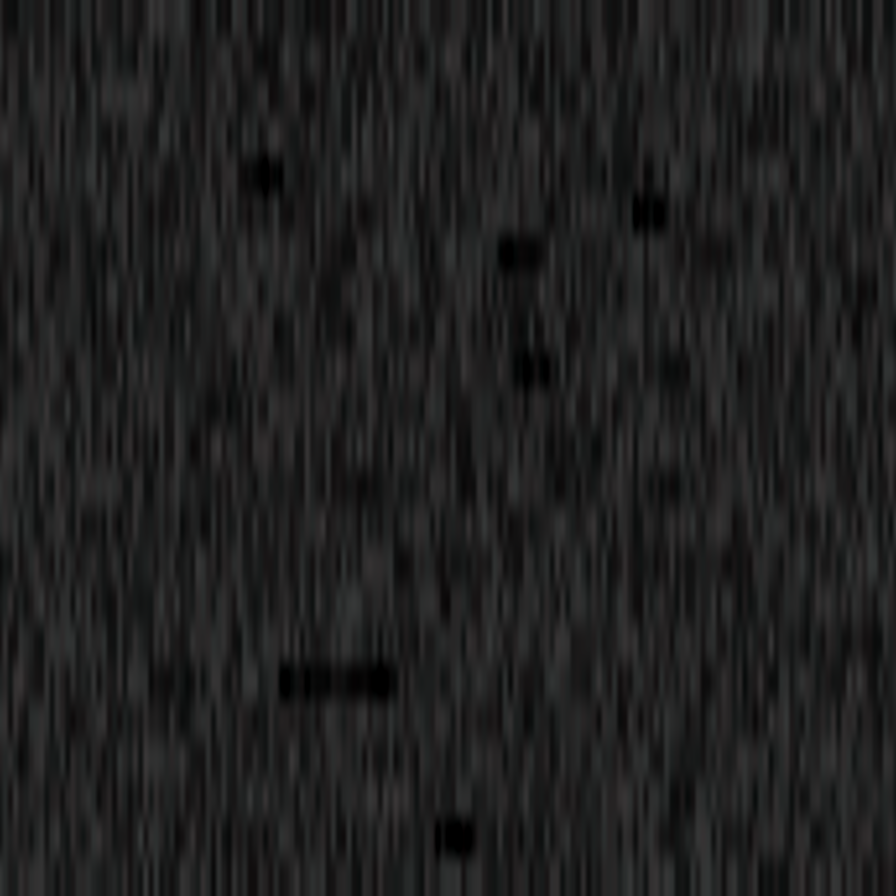
Give the GLSL for this texture, as a WebGL 2 fragment shader.

```glsl
#version 300 es
precision highp float;
// Dark charcoal fabric of fine vertical streaks with scattered short black dashes.

uniform vec2 u_resolution;
out vec4 outColor;

const float ROWS = 23.0;            // streak rows over the canvas height
const float STREAK_COLUMNS = 172.0; // fine streaks over the canvas width
const float PATCH_COLUMNS = 46.0;   // broader shade variation
const float BASE_SHADE = 0.126;
const float STREAK_CONTRAST = 0.155;
const float PATCH_CONTRAST = 0.045;
const float TINT_CONTRAST = 0.018;
const float DASH_COLUMNS = 23.0;
const float DASH_CHANCE = 0.021;
const float LONG_DASH_SHARE = 0.15;
const float DASH_HALF_WIDTH = 0.48; // in dash columns
const float LONG_HALF_WIDTH = 1.5;
const float DASH_DEPTH = 0.125;

// Integer hash of a lattice node, 0 to 1.
float hash(vec2 node, uint seed) {
    uvec2 q = uvec2(ivec2(node)) * uvec2(1597u, 3571u);
    uint h = q.x ^ (q.y + seed * 7919u);
    h = h * 747796405u + 2891336453u;
    h = ((h >> ((h >> 28u) + 4u)) ^ h) * 277803737u;
    h = (h >> 22u) ^ h;
    return float(h >> 8u) / 16777216.0;
}

// Smooth value noise.
float valueNoise(vec2 p, uint seed) {
    vec2 cell = floor(p);
    vec2 f = fract(p);
    f = f * f * (3.0 - 2.0 * f);
    float low = mix(hash(cell, seed), hash(cell + vec2(1.0, 0.0), seed), f.x);
    float high = mix(hash(cell + vec2(0.0, 1.0), seed), hash(cell + vec2(1.0, 1.0), seed), f.x);
    return mix(low, high, f.y);
}

// Soft dashes centred on the streak rows.
float dashes(float x, float row) {
    float column = floor(x * DASH_COLUMNS);
    float cover = 0.0;
    for (int j = 0; j <= 1; j++) {
        float dashRow = floor(row) + float(j);
        float rowFade = 1.0 - smoothstep(0.1, 0.85, abs(row - dashRow));
        for (int i = -2; i <= 2; i++) {
            vec2 node = vec2(column + float(i), dashRow);
            if (hash(node, 11u) > DASH_CHANCE) continue;
            bool isLong = hash(node, 12u) < LONG_DASH_SHARE;
            float halfWidth = isLong ? LONG_HALF_WIDTH : DASH_HALF_WIDTH;
            float center = node.x + 0.3 + 0.4 * hash(node, 13u);
            float offset = abs(x * DASH_COLUMNS - center);
            float sides = 1.0 - smoothstep(halfWidth - 0.22, halfWidth + 0.22, offset);
            cover = max(cover, sides * rowFade);
        }
    }
    return cover;
}

void main() {
    vec2 uv = gl_FragCoord.xy / u_resolution;

    // Rows hold their value in the outer half row at the top and bottom.
    float row = clamp(uv.y * ROWS - 0.5, 0.0, ROWS - 1.0);
    vec2 streakPos = vec2(uv.x * STREAK_COLUMNS, row);

    // Streaks and broader patches
    float shade = BASE_SHADE;
    shade += STREAK_CONTRAST * (valueNoise(streakPos, 1u) - 0.5);
    shade += PATCH_CONTRAST * (valueNoise(vec2(uv.x * PATCH_COLUMNS, row), 2u) - 0.5);

    // Faint colour fringes
    float tint = TINT_CONTRAST * (valueNoise(streakPos, 3u) - 0.5);
    vec3 color = shade + tint * vec3(1.0, -0.5, -0.3);

    // Black dashes
    color -= DASH_DEPTH * dashes(uv.x, row);
    outColor = vec4(clamp(color, 0.0, 1.0), 1.0);
}
```
